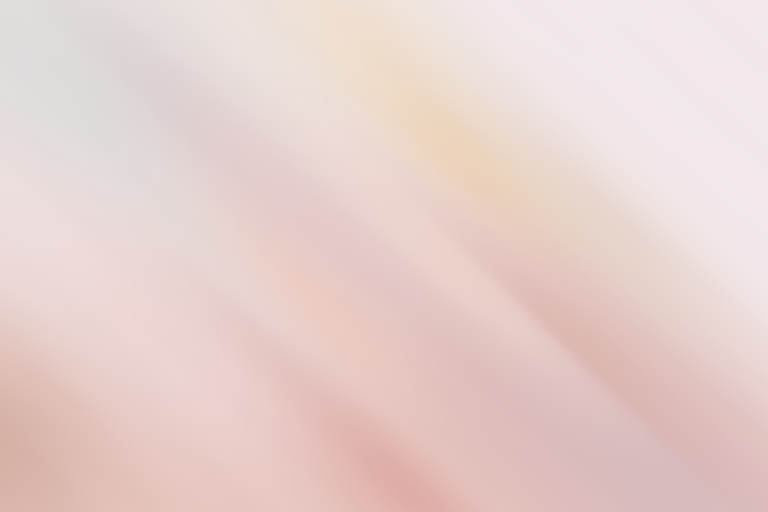
A WebGL 2 fragment shader for this background:

```glsl
#version 300 es
precision highp float;
// Soft pastel background: a blush vertical gradient with a pearl corner,
// crossed by blurred diagonal streaks. Each streak is a rotated Gaussian
// with its own softness on the lower-left and upper-right side.

uniform vec2 u_resolution;
out vec4 fragColor;

const float ASPECT = 1.5;       // layout width in units of canvas height
const float TILT = -0.76;       // streak direction in radians
const float SHEEN = 0.0025;     // strength of the faint silky grain

const vec3 ROSE   = vec3(0.905, 0.775, 0.752);
const vec3 BLUSH  = vec3(0.928, 0.840, 0.825);
const vec3 IVORY  = vec3(0.927, 0.890, 0.878);
const vec3 PEARL  = vec3(0.948, 0.910, 0.922);
const vec3 SILVER = vec3(0.865, 0.860, 0.862);
const vec3 ASH    = vec3(0.840, 0.808, 0.812);
const vec3 PETAL  = vec3(0.935, 0.880, 0.880);
const vec3 PINK   = vec3(0.932, 0.826, 0.820);
const vec3 CLAY   = vec3(0.830, 0.685, 0.640);
const vec3 MAUVE  = vec3(0.892, 0.782, 0.785);
const vec3 DUSK   = vec3(0.832, 0.722, 0.735);
const vec3 DUSTY  = vec3(0.870, 0.735, 0.718);
const vec3 CORAL  = vec3(0.868, 0.655, 0.635);
const vec3 PEACH  = vec3(0.933, 0.792, 0.745);
const vec3 CREAM  = vec3(0.942, 0.875, 0.805);
const vec3 AMBER  = vec3(0.930, 0.825, 0.705);
const vec3 SAND   = vec3(0.895, 0.828, 0.780);
const vec3 SHELL  = vec3(0.932, 0.822, 0.788);
const vec3 FOLD   = vec3(0.860, 0.700, 0.675);

// x runs along the streaks, y across them towards the upper right
vec2 alongAcross(vec2 p) {
    vec2 axis = vec2(cos(TILT), sin(TILT));
    return vec2(dot(p, axis), dot(p, vec2(-axis.y, axis.x)));
}

// Blend in a streak; radii = (half length, lower-left side, upper-right side)
void streak(inout vec3 color, vec2 p, vec2 center, vec3 radii, vec3 tint, float strength) {
    vec2 d = alongAcross(p - center);
    float width = d.y < 0.0 ? radii.y : radii.z;
    vec2 q = d / vec2(radii.x, width);
    color = mix(color, tint, strength * exp(-dot(q, q)));
}

void main() {
    vec2 p = gl_FragCoord.xy / u_resolution * vec2(ASPECT, 1.0);

    // Vertical wash and pale upper-right corner
    vec3 color = mix(ROSE, BLUSH, smoothstep(0.0, 0.5, p.y));
    color = mix(color, IVORY, smoothstep(0.45, 0.95, p.y));
    float corner = p.x + p.y - 1.0;
    color = mix(color, PEARL, smoothstep(0.56, 1.02, corner));

    // Cool upper left and pale left side
    streak(color, p, vec2(0.10, 0.86), vec3(0.50, 0.28, 0.22), SILVER, 0.90);
    streak(color, p, vec2(0.34, 0.81), vec3(0.26, 0.10, 0.08), ASH, 0.60);
    streak(color, p, vec2(0.07, 0.54), vec3(0.36, 0.13, 0.13), PETAL, 0.75);

    // Warm lower left
    streak(color, p, vec2(0.35, 0.32), vec3(0.28, 0.12, 0.10), PINK, 0.70);
    streak(color, p, vec2(-0.03, 0.13), vec3(0.25, 0.25, 0.19), CLAY, 0.95);

    // Rosy central bands
    streak(color, p, vec2(0.60, 0.58), vec3(0.32, 0.10, 0.07), MAUVE, 0.80);
    streak(color, p, vec2(0.95, 0.22), vec3(0.36, 0.14, 0.13), DUSTY, 0.80);
    streak(color, p, vec2(0.63, 0.40), vec3(0.24, 0.06, 0.06), PEACH, 0.65);
    streak(color, p, vec2(0.52, 0.31), vec3(0.24, 0.05, 0.035), DUSTY, 0.40);
    streak(color, p, vec2(0.80, 0.04), vec3(0.26, 0.10, 0.07), CORAL, 0.80);

    // Golden light and its sandy rim
    streak(color, p, vec2(0.72, 0.91), vec3(0.24, 0.12, 0.13), CREAM, 0.75);
    streak(color, p, vec2(1.16, 0.56), vec3(0.34, 0.10, 0.09), SAND, 0.75);
    streak(color, p, vec2(0.90, 0.69), vec3(0.23, 0.07, 0.08), AMBER, 0.80);

    // Lower-right dusk, the bright band, and the crisp fold beside it
    streak(color, p, vec2(1.32, 0.04), vec3(0.40, 0.20, 0.20), DUSK, 0.88);
    streak(color, p, vec2(0.87, 0.51), vec3(0.34, 0.06, 0.04), SHELL, 0.60);
    streak(color, p, vec2(1.14, 0.31), vec3(0.32, 0.022, 0.11), FOLD, 0.78);

    // Faint silky grain from layered sines across the streaks
    vec2 s = alongAcross(p);
    float grain = sin(s.y * 47.0 + 2.0 * sin(s.x * 3.0)) + 0.5 * sin(s.y * 91.0 - s.x * 5.0);
    fragColor = vec4(color + SHEEN * grain, 1.0);
}
```
